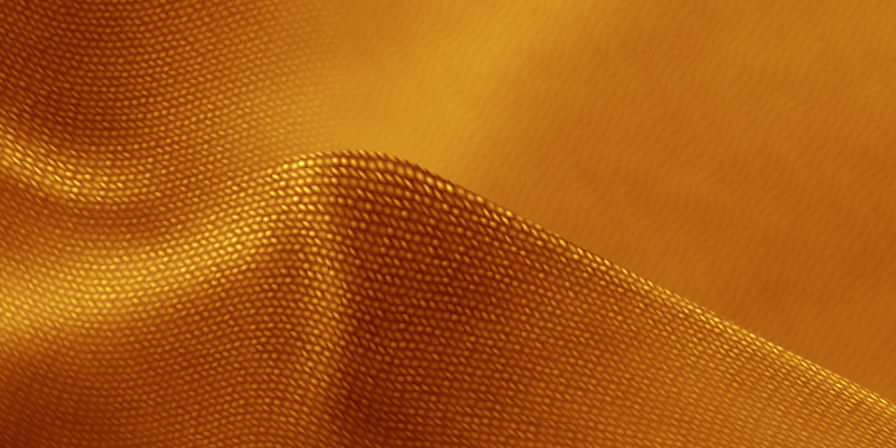
Reproduce this texture procedurally as a Shadertoy shader.

```glsl
// Draped golden woven cloth: a sharp bead-textured fold before a soft blurred backdrop.
#define GOLD vec3(0.82, 0.55, 0.13)
#define TONE_CURVE vec3(0.42, 1.0, 1.75)
#define CELL vec2(0.0195, 0.0165)
#define SLANT 0.45
#define WEAVE_DEPTH 1.35
#define SPARKLE 0.95
#define STREAK 0.03
#define RIM_WIDTH 0.024

float hash(vec2 p) {
    p = fract(p * vec2(0.1031, 0.1137));
    p += dot(p, p.yx + 33.33);
    return fract((p.x + p.y) * p.x * 7.31);
}

float glow(vec2 p, vec2 center, vec2 radius) {
    p = (p - center) / radius;
    return exp(-dot(p, p));
}

float bell(float x) { return exp(-x * x); }

// Height of the fold's crest: a falling line with a smooth dip on the left.
float crest(float x) {
    return 1.098 - 0.5 * x - 0.48 * (1.0 - smoothstep(0.08, 0.94, x));
}

// Staggered beads slanting to and fro by row; x is the relief, y the glint.
vec2 weave(vec2 p) {
    vec2 g = p / CELL;
    float parity = mod(floor(g.y), 2.0);
    g.x += 0.5 * parity;
    vec2 id = floor(g);
    vec2 f = fract(g) - 0.5;
    float rnd = hash(id + 71.0);
    f.y += SLANT * (1.0 - 1.3 * parity) * f.x;
    f += 0.2 * (vec2(rnd, hash(id + 19.0)) - 0.5);
    float bead = exp(-dot(f * f, vec2(6.0, 9.0)));
    float glint = glow(f, vec2(-0.06, 0.12), vec2(0.24, 0.18));
    return vec2((bead - 0.42) * (0.7 + 0.6 * rnd), glint * smoothstep(0.35, 1.0, rnd));
}

// Layered sines for uneven cloth tone.
float mottle(vec2 p) {
    float sum = 0.0, amp = 0.5;
    for (int i = 0; i < 5; i++) {
        sum += amp * sin(p.x * 9.0 + 2.0 * sin(p.y * 7.0)) * sin(p.y * 11.0 + p.x * 3.0);
        p = mat2(1.5, 1.1, -1.1, 1.5) * p + 1.7;
        amp *= 0.65;
    }
    return sum;
}

// Light on the cloth behind the fold; depth is negative above the crest.
float backLight(vec2 p, float depth) {
    float light = mix(0.34, 0.75, smoothstep(0.08, 0.8, p.x));
    float band = p.x - 1.17 - 0.72 * (p.y - 1.0);
    light += 0.27 * bell(band / (band < 0.0 ? 0.30 : 0.19));
    light += 0.56 * bell((depth + 0.035) / 0.075) * (1.0 - smoothstep(0.12, 0.46, p.x));
    light += 0.16 * glow(p, vec2(0.55, 0.74), vec2(0.25, 0.15));
    light += 0.07 * glow(p, vec2(1.85, 0.95), vec2(0.4, 0.25));
    return light - 0.09 * glow(p, vec2(1.85, 0.4), vec2(0.4, 0.3));
}

// Light on the near fold.
float frontLight(vec2 p, float depth) {
    float light = mix(0.49, 0.41, smoothstep(0.68, 0.80, p.x));
    light += 0.35 * smoothstep(0.95, 1.75, p.x);
    // Curved golden sheen on the left
    float sheen = p.y - (0.30 + 0.12 * p.x + 0.37 * p.x * p.x);
    light += 0.56 * bell(sheen / (sheen > 0.0 ? 0.13 : 0.085)) * (1.0 - smoothstep(0.54, 0.72, p.x));
    // Shoulder, winding crease and shaded hollows
    float crease = p.x - 0.70 - 0.03 * sin(8.0 * p.y - 1.0);
    light += 0.30 * bell(crease / 0.05) * smoothstep(0.0, 0.3, p.y);
    light += 0.22 * glow(p, vec2(0.72, 0.62), vec2(0.20, 0.06));
    light -= 0.14 * glow(p, vec2(0.82, 0.08), vec2(0.14, 0.25));
    light -= 0.08 * glow(p, vec2(0.98, 0.36), vec2(0.20, 0.15));
    light -= 0.20 * glow(p, vec2(0.34, 0.49), vec2(0.11, 0.05));
    light -= 0.22 * glow(p, vec2(0.03, 0.0), vec2(0.27, 0.18));
    // Bright turning edge
    light += 0.24 * bell((depth - 0.008) / RIM_WIDTH) * smoothstep(0.4, 0.9, p.x);
    return light;
}

void mainImage(out vec4 fragColor, in vec2 fragCoord) {
    vec2 p = fragCoord / iResolution.y;
    float ridge = crest(p.x);
    float depth = ridge - p.y;
    float cloud = mottle(p * 1.6);

    // Rows follow the crest, then level out deep inside the right side
    float level = 0.1 + 0.8 * exp(-2.5 * max(depth, 0.0));
    float follow = mix(0.9, level, smoothstep(0.5, 0.9, p.x));
    vec2 cloth = vec2(p.x + 0.22 * p.y + 0.025 * sin(p.y * 9.0), p.y - follow * (ridge - 0.45));
    vec2 thread = weave(cloth + 0.003 * cloud);

    // Backdrop: beads at upper left, broken diagonal streaks at right
    float back = backLight(p, depth) + 0.04 * cloud;
    float backFocus = 0.65 * (1.0 - smoothstep(0.25, 0.85, p.x));
    float streaks = sin(dot(p, vec2(250.0, -150.0)) + 5.0 * cloud);
    streaks *= 0.6 + 0.4 * sin(dot(p, vec2(90.0, 170.0)) + 4.0 * cloud);
    back += STREAK * streaks * smoothstep(0.4, 1.1, p.x);
    back *= 1.0 + WEAVE_DEPTH * backFocus * thread.x;
    back += SPARKLE * 0.5 * backFocus * thread.y * smoothstep(0.35, 0.0, -depth);

    // Near fold: sharpest round the shoulder and along its edge
    float front = frontLight(p, depth) + 0.05 * cloud;
    float focus = 0.32 + 0.55 * glow(p, vec2(0.84, 0.36), vec2(0.42, 0.45));
    focus += 0.28 * bell(depth / 0.09) * smoothstep(0.5, 0.9, p.x);
    front *= 1.0 + WEAVE_DEPTH * focus * thread.x;
    front += SPARKLE * 0.55 * focus * thread.y * (0.3 + 0.7 * bell(depth / 0.2));

    float edge = mix(0.035, 0.005, smoothstep(0.1, 0.5, p.x));
    float light = mix(back, front, smoothstep(-edge, edge, depth));
    vec3 color = GOLD * pow(vec3(max(light, 0.03)), TONE_CURVE);
    fragColor = vec4(clamp(color, 0.0, 1.0), 1.0);
}
```
